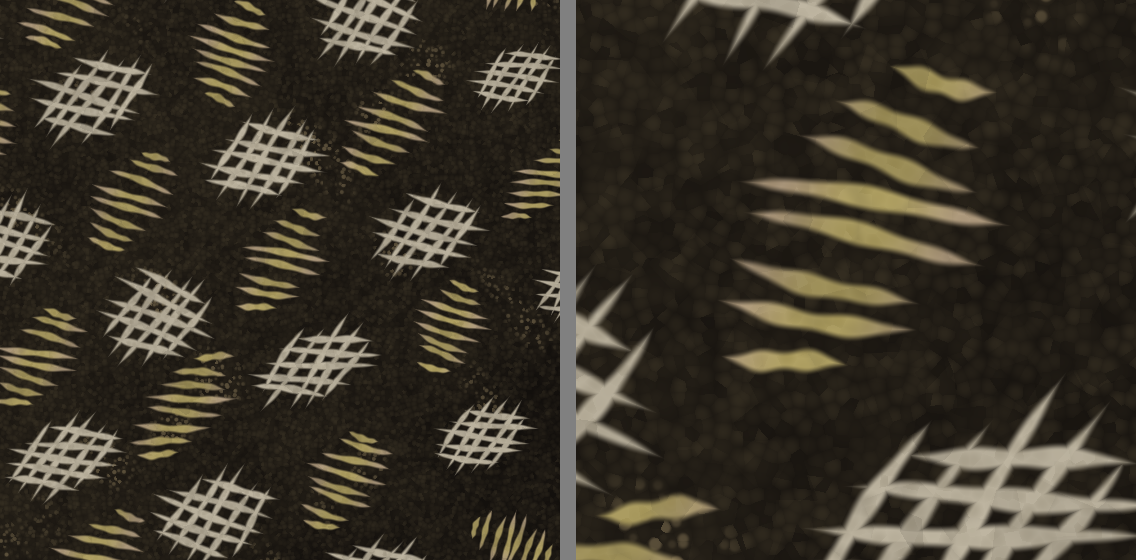
Left, the full canvas; right, a detail of the centre.
This pattern is drawn by a Shadertoy shader. Its source:

```glsl
// Hand-drawn patches of cream crosshatching and yellowish leaf-shaped stripes,
// alternating on a skewed lattice over dark mottled cloth. Every patch is a loop
// of tapered strokes; the cloth is cellular grain with layered sines.

float hash(vec2 p) {
    return fract(sin(dot(p, vec2(127.1, 311.7))) * 4375.85);
}

// Cellular grain: each cell point is a soft speck of random brightness
float grain(vec2 p) {
    vec2 cell = floor(p);
    float nearest = 9.0, value = 0.0;
    for (int j = -1; j <= 1; j++)
    for (int i = -1; i <= 1; i++) {
        vec2 c = cell + vec2(i, j);
        float d = length(c + vec2(hash(c), hash(c + 17.3)) - p);
        if (d < nearest) { nearest = d; value = hash(c + 41.9); }
    }
    return value * (1.0 - smoothstep(0.1, 1.1, nearest));
}

// Slow uneven tone across the cloth, about -1 to 1
float drift(vec2 p) {
    return 0.5 * sin(p.x * 9.0 + 2.0 * sin(p.y * 7.0))
         + 0.3 * sin(p.y * 17.0 - 2.0 * sin(p.x * 13.0))
         + 0.2 * sin(p.x * 31.0 + p.y * 23.0);
}

// Coverage of one slightly bowed brush stroke with pointed ends
float stroke(vec2 p, float angle, float len, float width, float seed, float soft) {
    vec2 dir = vec2(cos(angle), sin(angle));
    float along = dot(p, dir) / len;
    float across = dot(p, vec2(-dir.y, dir.x)) + 0.003 * sin(along * 2.0 + seed * 40.0);
    float rim = width * (1.0 - pow(abs(along), 3.0));
    rim *= 1.0 + 0.2 * sin(along * 7.0 + seed * 60.0);
    return 1.0 - smoothstep(-soft, soft, abs(across) - rim);
}

// Two crossing sets of five strokes
float crosshatch(vec2 p, vec2 id, float soft) {
    float flat_ = -0.24 + 0.3 * (hash(id + 3.1) - 0.5);
    float steep = 0.98 + 0.24 * (hash(id + 5.7) - 0.5);
    vec2 flatDir = vec2(cos(flat_), sin(flat_));
    vec2 steepDir = vec2(cos(steep), sin(steep));
    float cover = 0.0;
    for (int i = -2; i <= 2; i++) {
        float k = float(i);
        float r = hash(id * 7.0 + k), s = hash(id * 5.0 - k * 3.0);
        float taper = 1.0 - 0.08 * k * k;
        vec2 a = p - steepDir * 0.0295 * (k + 0.25 * (r - 0.5)) - flatDir * 0.03 * (s - 0.5);
        vec2 b = p - flatDir * 0.0295 * (k + 0.25 * (s - 0.5)) - steepDir * 0.03 * (r - 0.5);
        float flatStroke = stroke(a, flat_ + 0.14 * (s - 0.5), 0.096 * taper, 0.0064, r, soft);
        float steepStroke = stroke(b, steep + 0.14 * (r - 0.5), 0.095 * taper, 0.0055, s, soft);
        cover = max(cover, max(flatStroke, steepStroke) * (0.9 + 0.1 * r));
    }
    return cover;
}

// A leaning stack of eight strokes, longest in the middle
float leafStripes(vec2 p, vec2 id, float soft) {
    float tilt = -0.03 - 0.36 * hash(id + 8.3);
    float lean = 0.25 + 0.55 * hash(id + 2.9);
    float cover = 0.0;
    for (int i = 0; i < 8; i++) {
        float k = float(i) - 3.5;
        float r = hash(id * 9.0 + k), s = hash(id * 4.0 - k);
        float rise = 0.0245 * (k + 0.25 * (r - 0.5));
        float len = 0.072 * (1.0 - 0.045 * k * k) * (0.82 + 0.3 * s);
        vec2 q = p - vec2(lean * rise + 0.016 * (r - 0.5), rise);
        cover = max(cover, stroke(q, tilt + 0.14 * (s - 0.5), len, 0.0062, r, soft) * (0.86 + 0.14 * s));
    }
    return cover;
}

void mainImage(out vec4 fragColor, in vec2 fragCoord) {
    vec2 uv = fragCoord / iResolution.y;
    float soft = max(0.0028, 0.7 / iResolution.y);

    // Dark cloth, blacker toward the lower right, with scuffed specks
    float fine = grain(uv * 125.0);
    float coarse = grain(uv * 48.0 + 9.0);
    float tone = drift(uv);
    float corner = smoothstep(0.75, 1.5, uv.x + 0.6 * (1.0 - uv.y));
    float mottle = 0.06 + 0.75 * fine + 0.4 * coarse + 0.14 * tone - 0.3 * corner;
    vec3 color = mix(vec3(0.095, 0.08, 0.062), vec3(0.19, 0.165, 0.12), clamp(mottle, -0.25, 1.1));
    float scuff = smoothstep(0.45, 0.9, drift(uv * 1.3 + 2.0)) * smoothstep(0.45, 0.8, fine);
    color += vec3(0.17, 0.15, 0.11) * scuff;

    // Patches on the skewed lattice
    vec2 origin = vec2(0.182, 0.818);
    mat2 lattice = mat2(0.232, 0.075, 0.052, -0.185);
    vec2 home = floor(inverse(lattice) * (uv - origin) + 0.5);
    for (int j = -1; j <= 1; j++)
    for (int i = -1; i <= 1; i++) {
        vec2 id = home + vec2(i, j);
        vec2 center = origin + lattice * id + 0.026 * (vec2(hash(id), hash(id + 6.1)) - 0.5);
        float size = 0.9 + 0.14 * hash(id + 1.7) - 0.2 * smoothstep(0.65, 0.95, center.x);
        vec2 p = (uv - center) / size;
        float worn = 0.9 + 0.1 * smoothstep(0.0, 0.3, coarse);
        if (mod(id.x + id.y, 2.0) < 0.5) {
            vec3 cream = vec3(0.755, 0.72, 0.64) - 0.07 * fine;
            color = mix(color, cream, crosshatch(p, id, soft) * worn);
        } else {
            // A few stacks on the right stand upright
            if (center.x > 0.6 && hash(id + 4.4) > 0.65) p = vec2(p.y, -p.x) * 1.15;
            float heart = 1.0 - smoothstep(0.01, 0.065, abs(p.x - 0.4 * p.y));
            vec3 ochre = mix(vec3(0.70, 0.62, 0.51), vec3(0.70, 0.64, 0.40), heart);
            color = mix(color, ochre - 0.05 * fine, leafStripes(p, id, soft) * worn);
        }
    }
    fragColor = vec4(color, 1.0);
}
```
